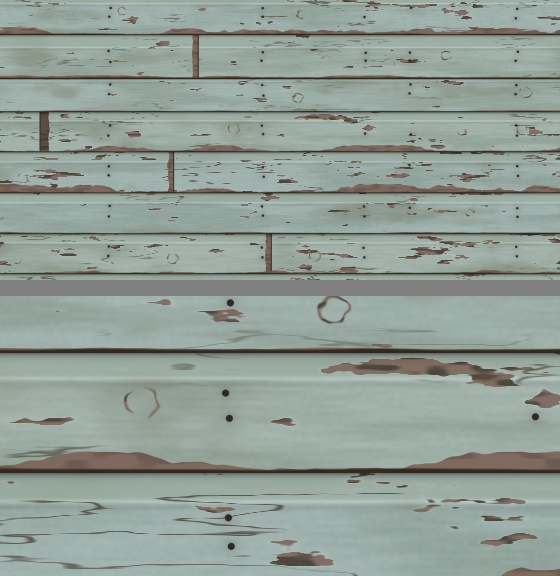
Top, the full canvas; bottom, a detail of the centre.
Write a Shadertoy shader that draws this texture.

```glsl
// Weathered clapboard siding: seven overlapping rows of pale green painted boards.
// Each row has a lip, a shadowed seam, butt joints and nails; stretched noise
// drives the peeling paint, cracks and stains. Lengths are in canvas heights.

// Per row, from the bottom: seam offset, butt joint position (-1 = none), wear
const float SHIFT[7] = float[7](0.0, 0.0, 0.0035, 0.007, 0.007, -0.016, -0.003);
const float JOINT[7] = float[7](0.969, -1.0, 0.62, 0.143, -1.0, 0.708, -1.0);
const float WEAR[7] = float[7](0.4, 0.15, 1.0, 0.7, 0.1, 0.25, 0.75);
const float NAIL_X[5] = float[5](0.391, 0.938, 1.846, 1.466, 1.302);

const vec3 BARE_WOOD = vec3(0.49, 0.40, 0.36);
const vec3 DARK_WOOD = vec3(0.27, 0.23, 0.19);
const vec3 SHADOW = vec3(0.17, 0.14, 0.11);

float hash(vec2 p) {
    return fract(sin(dot(p, vec2(127.1, 311.7))) * 43758.5453);
}

float noise(vec2 p) {
    vec2 i = floor(p), f = fract(p);
    f = f * f * (3.0 - 2.0 * f);
    return mix(mix(hash(i), hash(i + vec2(1, 0)), f.x),
               mix(hash(i + vec2(0, 1)), hash(i + vec2(1, 1)), f.x), f.y);
}

float fbm(vec2 p) {
    float sum = 0.0, amp = 0.533;
    for (int i = 0; i < 4; i++) {
        sum += amp * noise(p);
        p = p * 2.03 + 7.3;
        amp *= 0.5;
    }
    return sum;
}

int rowIndex(float k) { return int(mod(k + 7.0, 7.0)); }

float seamY(float k) { return (k + 0.146) / 7.0 + SHIFT[rowIndex(k)]; }

// 1 below the edge, 0 above it, softened over one pixel
float below(float edge, float v, float px) {
    return 1.0 - smoothstep(edge - px, edge + px, v);
}

void mainImage(out vec4 fragColor, in vec2 fragCoord) {
    vec2 p = fragCoord / iResolution.y;
    float px = 0.7 / iResolution.y;

    // Find the row, and the distances from its lower and upper seams
    float k = floor(p.y * 7.0 - 0.146);
    if (p.y < seamY(k)) k -= 1.0;
    else if (p.y >= seamY(k + 1.0)) k += 1.0;
    int row = rowIndex(k);
    float id = float(row), wear = WEAR[row];
    float up = p.y - seamY(k), rowHeight = seamY(k + 1.0) - seamY(k);
    float down = rowHeight - up;
    vec2 q = vec2(p.x + id * 13.7, up);

    // Painted face: broad tint, weathered streaks and fine grain
    float streak = fbm(q * vec2(3.0, 22.0));
    vec3 col = mix(vec3(0.575, 0.645, 0.61), vec3(0.63, 0.70, 0.68), smoothstep(0.3, 0.6, streak));
    col += (hash(vec2(id, 3.0)) - 0.5) * vec3(-0.015, 0.0, 0.025);
    col += 0.03 * (noise(q * vec2(25.0, 230.0)) - 0.5) + 0.02 * (noise(q * 180.0) - 0.5);
    float grime = smoothstep(0.55, 0.8, fbm(q * vec2(5.0, 12.0) + 31.0));
    col = mix(col, vec3(0.50, 0.53, 0.46), 0.5 * grime);

    // Lip under the upper seam, ending in a bright ridge
    float lip = 0.031 + rowHeight - 0.143;
    col = mix(col, vec3(0.61, 0.68, 0.635), 0.7 * below(lip, down, px));
    col += 0.075 * exp(-pow((down - lip) / 0.003, 2.0));
    col *= 1.0 - 0.06 * exp(-pow((down - lip - 0.007) / 0.004, 2.0));

    // Butt joint: the row with the darkest patch is bared on the other side
    float side = row == 3 ? -1.0 : 1.0;
    float jointDist = JOINT[row] < 0.0 ? 9.0 : side * (p.x - JOINT[row]);
    float nearJoint = exp(-abs(jointDist) * 18.0);

    // Peeling flakes, with a pale curled rim around the bare wood
    float region = noise(q * vec2(3.0, 9.0) + 5.0);
    float flakeField = fbm(q * vec2(12.0, 48.0) + 60.0);
    float limit = 0.84 - 0.09 * wear - 0.16 * region - 0.10 * nearJoint * wear;
    float flake = smoothstep(limit, limit + 0.025, flakeField);
    float rim = smoothstep(limit - 0.04, limit, flakeField) - flake;
    vec3 wood = mix(BARE_WOOD, DARK_WOOD, smoothstep(0.4, 0.75, noise(q * vec2(35.0, 160.0))));
    col = mix(col + 0.025 * rim, wood, 0.9 * flake);

    // Long hairline cracks along the grain
    float crack = 1.0 - smoothstep(0.0, 0.025, abs(fbm(q * vec2(4.0, 38.0) + 90.0) - 0.5));
    crack *= smoothstep(0.62, 0.8, noise(q * vec2(6.0, 16.0) + 45.0)) * (0.35 + 0.65 * wear);
    col = mix(col, DARK_WOOD, 0.75 * crack);

    // Scattered knots: broken, wobbling rings
    vec2 cell = vec2(floor(p.x / 0.25), id);
    vec2 knot = vec2(p.x - (cell.x + 0.25 + 0.5 * hash(cell)) * 0.25, up - 0.05 - 0.04 * hash(cell + 4.0));
    float radius = 0.011 + 0.008 * hash(cell + 8.0);
    float ring = abs(length(knot) - radius + 0.008 * (noise(q * 90.0) - 0.5));
    ring = below(0.0015, ring, px + 0.001) * step(0.72, hash(cell + 2.0));
    col = mix(col, wood, ring * smoothstep(0.25, 0.6, noise(q * 60.0)));

    // Bare strip beside the joint, and its dark gap
    float stripWidth = (row == 3 ? 0.032 : 0.02) + 0.012 * (fbm(q * 40.0) - 0.5);
    float strip = below(stripWidth, -jointDist, px) * below(0.0, jointDist, px);
    col = mix(col, row == 3 ? mix(wood, DARK_WOOD, 0.6) : mix(BARE_WOOD, wood, 0.4), strip);
    col = mix(col, SHADOW, 0.85 * below(0.002, abs(jointDist), px));

    // Nails in pairs; the last two columns are only partly filled
    for (int i = 0; i < 5; i++) {
        for (int j = 0; j < 2; j++) {
            vec2 seed = vec2(float(i * 2 + j), id);
            vec2 jitter = vec2(hash(seed), hash(seed + 20.0)) - 0.5;
            float dist = length(vec2(p.x - NAIL_X[i], up - 0.063 - 0.034 * float(j)) - 0.009 * jitter);
            float present = i < 3 ? 1.0 : step(0.45, hash(seed + 40.0));
            col *= 1.0 - 0.18 * present * exp(-dist * 150.0);
            col = mix(col, SHADOW, 0.95 * present * below(0.0042, dist, px));
        }
    }

    // Ragged bare lower edge, then the seam and the shadow it casts
    float edge = 0.004 + 0.03 * wear * smoothstep(0.32, 0.75, fbm(q.xx * vec2(7.0, 0.0) + id));
    edge += 0.005 * wear * (noise(q * vec2(70.0, 20.0)) - 0.5);
    col = mix(col, mix(BARE_WOOD, wood, 0.35), 0.95 * below(edge, up, px));
    float seam = 0.004 + 0.0025 * (noise(vec2(q.x * 12.0, 1.0)) - 0.5);
    col = mix(col, SHADOW, 0.92 * below(seam, up, px + 0.001));
    col *= 1.0 - 0.5 * exp(-down / 0.004);

    fragColor = vec4(clamp(col, 0.0, 1.0), 1.0);
}
```
